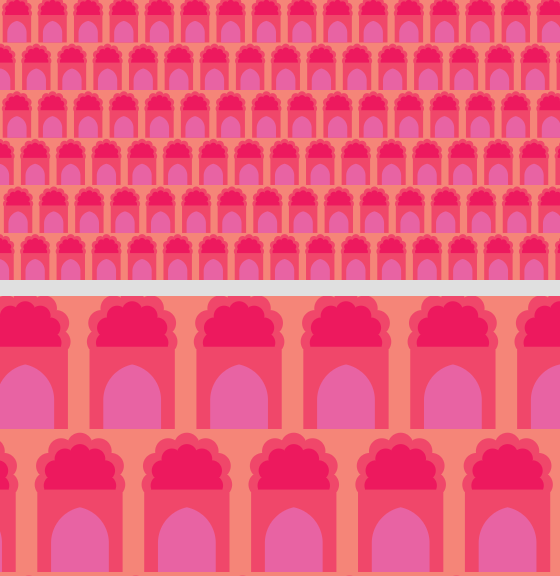
Top: the whole. Bottom: its middle third, enlarged.
This pattern is drawn by a WebGL 1 fragment shader. Its source:

```glsl
precision highp float;
// Staggered rows of scalloped domes over pointed niches, in flat pinks on coral.

uniform vec2 u_resolution;

// Lengths are in design units: the canvas is 384 units high.
const float CANVAS_HEIGHT = 384.0;
const vec2  PITCH = vec2(48.87, 65.3);   // spacing across and down
const float FIRST_BASE = 58.3;           // base of the top row, from the top edge
const float ROW_START = 23.2;            // first centre in even rows
const float ROW_STAGGER = 25.0;          // extra shift of odd rows
const float ROW_DRIFT = 1.6;             // misalignment of every third row

const float BODY_HALF_WIDTH = 19.5;
const float BODY_HEIGHT = 39.0;
const vec2  DOME_CENTER = vec2(0.0, 43.3);
const vec2  DOME_RADII = vec2(15.2, 14.5);
const float LOBE_RADIUS = 5.9;
const float LOBE_STEP = 0.6;             // radians between lobes
const float PANEL_BASE = 37.7;           // flat lower edge of the inner panel
const float PANEL_SCALE = 0.8;           // inner panel relative to the dome
const float NICHE_HALF_WIDTH = 13.2;
const float NICHE_SPRING = 13.3;         // height where the arch starts
const float NICHE_RISE = 16.3;

const vec3 CORAL   = vec3(0.96, 0.52, 0.47);
const vec3 ROSE    = vec3(0.94, 0.28, 0.415);
const vec3 CRIMSON = vec3(0.93, 0.10, 0.37);
const vec3 ORCHID  = vec3(0.91, 0.39, 0.64);

// Filled core ringed by seven round lobes
float scallopedDome(vec2 p) {
  vec2 q = p - DOME_CENTER;
  float d = (length(q / DOME_RADII) - 1.0) * DOME_RADII.y;
  for (int i = 0; i < 4; i++) {
    float angle = float(i) * LOBE_STEP;
    vec2 lobe = DOME_RADII * vec2(sin(angle), cos(angle));
    d = min(d, length(vec2(abs(q.x), q.y) - lobe) - LOBE_RADIUS);
  }
  return d;
}

float body(vec2 p) {
  return max(abs(p.x) - BODY_HALF_WIDTH, p.y - BODY_HEIGHT);
}

// The dome shrunk toward its base line and cut flat below
float innerPanel(vec2 p) {
  vec2 pivot = vec2(0.0, PANEL_BASE);
  float d = scallopedDome((p - pivot) / PANEL_SCALE + pivot) * PANEL_SCALE;
  return max(d, PANEL_BASE - p.y);
}

// Straight walls below two arcs that meet in a point
float niche(vec2 p) {
  float w = NICHE_HALF_WIDTH;
  float arcRadius = (w * w + NICHE_RISE * NICHE_RISE) / (2.0 * w);
  vec2 q = vec2(abs(p.x) + arcRadius - w, max(p.y - NICHE_SPRING, 0.0));
  return length(q) - arcRadius;
}

float coverage(float d, float pixel) {
  return clamp(0.5 - d / pixel, 0.0, 1.0);
}

void main() {
  float pixel = CANVAS_HEIGHT / u_resolution.y;
  vec2 pos = gl_FragCoord.xy * pixel;
  float depth = CANVAS_HEIGHT - pos.y;

  // Row and column cell, with the origin at the foot of each building
  float row = ceil((depth - FIRST_BASE) / PITCH.y);
  float start = ROW_START + ROW_STAGGER * mod(row, 2.0);
  start += ROW_DRIFT * (1.0 - step(0.5, abs(mod(row, 3.0) - 1.0)));
  float x = (fract((pos.x - start) / PITCH.x + 0.5) - 0.5) * PITCH.x;
  float y = FIRST_BASE + row * PITCH.y - depth;
  vec2 p = vec2(x, y);

  // Layers from back to front, softened along the foot
  float foot = clamp(y / pixel + 0.5, 0.0, 1.0);
  vec3 color = CORAL;
  color = mix(color, ROSE, coverage(min(body(p), scallopedDome(p)), pixel) * foot);
  color = mix(color, CRIMSON, coverage(innerPanel(p), pixel));
  color = mix(color, ORCHID, coverage(niche(p), pixel) * foot);

  gl_FragColor = vec4(color, 1.0);
}
```
